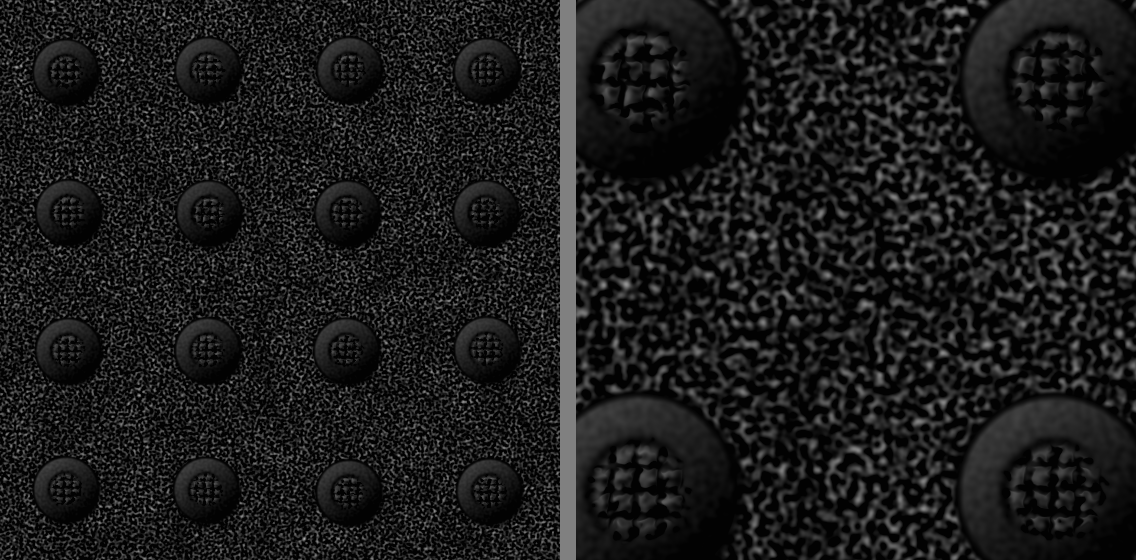
Left, the full canvas; right, a detail of the centre.
This texture is drawn by a WebGL 2 fragment shader. Its source:

```glsl
#version 300 es
precision highp float;
// Black rubber mat: a 4 by 4 grid of low round studs on a coarse speckled grain.
// Grain is two crossed layers of wrapping gradient noise; each stud is a shaded
// dome with a worn, cross-grooved and ringed cap, shifted from stud to stud.

#define STUDS 4.0          // studs across and down
#define STUD_RADIUS 0.234  // in stud cells
#define STUD_JITTER 0.016  // in stud cells
#define CAP_RADIUS 0.52    // in stud radii
#define GROOVE_PITCH 0.25  // in stud radii
#define GRAIN 172.0        // noise cells across
#define CROSS_GRAIN 84.0   // cells of the turned layer, before its scaling
#define GRAIN_DEPTH 0.43
#define GROUND_TONE 0.084
#define STUD_TONE 0.098
#define PATCHES 14.0       // uneven wear cells across

uniform vec2 u_resolution;
out vec4 fragColor;

const float TAU = 6.2831853;
const vec2 LIGHT_DIR = vec2(-0.7071, 0.7071);
const float BLACK = 0.008;

uvec2 hashBits(vec2 cell) {
  uvec2 h = uvec2(cell) * uvec2(1597u, 3571u) + uvec2(7919u, 4729u);
  for (int i = 0; i < 3; i++) {
    h = h * 1664525u + 12345u;
    h += h.yx * 69069u;
    h ^= h >> 16u;
  }
  return h;
}

vec2 hash2(vec2 cell) {
  return vec2(hashBits(cell) & 65535u) / 65535.0;
}

float cornerSlope(vec2 corner, vec2 offset, float period) {
  float angle = TAU * hash2(mod(corner, period)).x;
  return dot(vec2(cos(angle), sin(angle)), offset);
}

// Gradient noise that wraps after a whole number of cells.
float gradientNoise(vec2 p, float period) {
  vec2 i = floor(p), f = p - i;
  vec2 w = f * f * f * (f * (f * 6.0 - 15.0) + 10.0);
  vec2 e = vec2(1.0, 0.0);
  float low = mix(cornerSlope(i, f, period), cornerSlope(i + e, f - e, period), w.x);
  float high = mix(cornerSlope(i + e.yx, f - e.yx, period),
                   cornerSlope(i + 1.0, f - 1.0, period), w.x);
  return mix(low, high, w.y);
}

// A straight layer plus one turned by a whole-number matrix, so both wrap.
float speckle(vec2 uv) {
  vec2 turned = vec2(2.0 * uv.x - uv.y, uv.x + 2.0 * uv.y);
  return gradientNoise(uv * GRAIN, GRAIN)
       + gradientNoise(turned * CROSS_GRAIN + 0.37, CROSS_GRAIN);
}

// Soft line of the given half width centred on x = 0.
float ridge(float x, float width) {
  return exp(-x * x / (width * width));
}

// Tone change from the grooves and ring; d is in stud radii.
float capRelief(vec2 d, vec2 variation, float grain) {
  float r = length(d), facing = dot(d, LIGHT_DIR) / max(r, 0.001);
  vec2 phase = TAU * (d / GROOVE_PITCH + 0.5 * (variation - 0.5)) + 1.3 * grain;
  float groove = smoothstep(0.2, 0.95, max(cos(phase.x), cos(phase.y)));
  float bevel = 0.05 * (sin(phase.x) - sin(phase.y));
  float inside = 1.0 - smoothstep(CAP_RADIUS - 0.12, CAP_RADIUS, r + 0.12 * grain);
  float ring = ridge(r - CAP_RADIUS, 0.06) - 0.8 * ridge(r - CAP_RADIUS + 0.11, 0.05);
  return inside * (0.055 + bevel - 0.17 * groove + 0.12 * grain)
       - 0.11 * ring * smoothstep(-0.5, 0.8, facing);
}

// Dome lit from the upper left, falling to black at the lower right.
float studTone(vec2 d, vec2 variation, float grain) {
  float r = length(d), facing = dot(d, LIGHT_DIR);
  float tone = STUD_TONE + 0.02 * (variation.x - 0.5);
  tone += 0.115 * facing * smoothstep(0.1, 0.8, r) + 0.03 * d.y;
  tone += capRelief(d, variation, grain) + 0.04 * grain;
  return tone * (1.0 - 0.85 * smoothstep(0.92, 1.0, r));
}

// Grainy ground with uneven wear and a contact shadow around the stud.
float groundTone(vec2 uv, vec2 d, float grain) {
  float wear = gradientNoise(uv * PATCHES, PATCHES)
             + gradientNoise(uv * PATCHES * 3.0, PATCHES * 3.0);
  float tone = GROUND_TONE + 0.05 * wear + GRAIN_DEPTH * (1.0 + 0.3 * wear) * grain;
  float away = smoothstep(-0.2, 0.9, -dot(normalize(d + 0.0001), LIGHT_DIR));
  float shadow = 1.0 - smoothstep(1.0, 1.06 + 0.08 * away, length(d));
  return tone * (1.0 - 0.85 * shadow);
}

void main() {
  vec2 uv = gl_FragCoord.xy / u_resolution;
  vec2 cell = floor(uv * STUDS);
  vec2 variation = hash2(cell);

  // Position relative to the shifted stud, in stud radii.
  vec2 center = vec2(0.485, 0.49) + STUD_JITTER * (2.0 * variation - 1.0);
  vec2 d = (fract(uv * STUDS) - center) / STUD_RADIUS;
  float pixel = STUDS / (STUD_RADIUS * min(u_resolution.x, u_resolution.y));

  float grain = speckle(uv);
  float onStud = 1.0 - smoothstep(1.0 - pixel, 1.0 + pixel, length(d));
  float tone = mix(groundTone(uv, d, grain), studTone(d, variation.yx, grain), onStud);
  fragColor = vec4(vec3(max(tone, BLACK)), 1.0);
}
```
